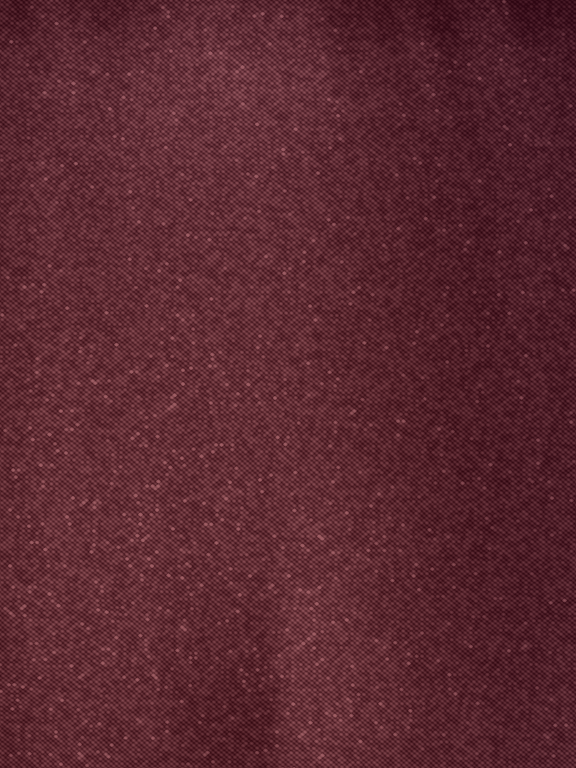
Write a Shadertoy shader that draws this texture.

```glsl
// Burgundy satin cloth: a fine diagonal weave under soft vertical folds.

const float TAU = 6.2831853;
const vec3 SHADOW_RED = vec3(0.26, 0.08, 0.11);
const vec3 SHEEN_RED = vec3(0.51, 0.28, 0.305);
const vec3 PLUM_TINT = vec3(-0.006, -0.001, 0.008);
const vec2 THREADS = vec2(106.0, 124.0); // cells per canvas width

float hash(vec2 p) {
    vec3 q = fract(vec3(p.xyx) * 0.1031);
    q += dot(q, q.yzx + 33.33);
    return fract((q.x + q.y) * q.z);
}

float noise(vec2 p) {
    vec2 i = floor(p), f = fract(p);
    f = f * f * (3.0 - 2.0 * f);
    return mix(mix(hash(i), hash(i + vec2(1, 0)), f.x),
               mix(hash(i + vec2(0, 1)), hash(i + vec2(1, 1)), f.x), f.y);
}

// Soft elliptical spot, 1 at its centre
float spot(vec2 p, vec2 centre, vec2 radius) {
    vec2 d = (p - centre) / radius;
    return exp(-dot(d, d));
}

// Broad light, shadow and folds; uv runs from 0 to 1
float drape(vec2 uv) {
    float tone = 0.47;
    tone -= 0.29 * smoothstep(0.50, 0.92, uv.x + 0.08 * uv.y);
    tone -= 0.10 * smoothstep(0.10, 0.0, uv.x);
    tone -= 0.22 * smoothstep(0.90, 1.02, uv.y);
    tone -= 0.14 * spot(uv, vec2(0.0, 1.0), vec2(0.16, 0.22));
    tone += 0.12 * spot(uv, vec2(0.36, 0.88), vec2(0.24, 0.12));
    tone += 0.06 * spot(uv, vec2(0.15, 0.32), vec2(0.22, 0.18));
    tone += 0.10 * spot(uv, vec2(0.95, 0.0), vec2(0.24, 0.14));

    // Lit ridge beside a shadowed hollow near the hem
    float ridgeSide = smoothstep(0.45, 0.52, uv.x);
    tone += 0.17 * ridgeSide * spot(uv, vec2(0.52, 0.16), vec2(0.15, 0.20));
    tone -= 0.27 * (1.0 - ridgeSide) * spot(uv, vec2(0.44, 0.04), vec2(0.13, 0.16));
    tone -= 0.10 * spot(uv, vec2(0.10, 0.0), vec2(0.25, 0.10));

    // Gathers fade downwards from the top edge
    float gather = noise(vec2(uv.x * 21.0 + uv.y * 5.0, uv.y * 3.0)) - 0.5;
    float ripple = noise(vec2(uv.x * 12.0 + 7.0, uv.y * 1.6)) - 0.5;
    return tone + 0.30 * gather * smoothstep(0.72, 1.0, uv.y) + 0.07 * ripple;
}

// Brightness of two crossing diagonal thread sets about zero
float weave(vec2 p, float glintShare) {
    vec2 bend = vec2(noise(p * 5.0), noise(p * 5.0 + 40.0)) - 0.5;
    vec2 g = p * THREADS;
    vec2 diagonal = vec2(g.x + g.y, g.x - g.y) + 1.6 * bend;
    vec2 wave = cos(TAU * diagonal);
    vec2 cell = floor(diagonal + 0.5) + 400.0;
    float thread = 0.62 * wave.x + 0.38 * wave.y;
    float variation = hash(cell) - 0.5;
    float glint = step(1.0 - glintShare, hash(cell + 311.0));
    return 0.48 * thread + 0.46 * variation + 0.60 * glint;
}

vec3 cloth(vec2 uv, vec2 p) {
    float base = drape(uv);
    float glintShare = 0.012 + 0.045 * spot(uv, vec2(0.25, 0.25), vec2(0.4, 0.3));
    float mottle = noise(p * 60.0) - 0.5;
    float tone = base + 0.10 * mottle + weave(p, glintShare) * (0.65 + 0.6 * base);
    vec3 colour = mix(SHADOW_RED, SHEEN_RED, clamp(tone, -0.3, 1.5));
    float plum = smoothstep(0.45, 1.0, uv.y) + smoothstep(0.6, 1.0, uv.x);
    return colour + PLUM_TINT * plum;
}

void mainImage(out vec4 fragColor, in vec2 fragCoord) {
    // Average a 3 by 3 grid of samples to smooth the thread edges
    vec3 sum = vec3(0.0);
    for (int j = -1; j <= 1; j++) {
        for (int i = -1; i <= 1; i++) {
            vec2 point = fragCoord + vec2(i, j) / 3.0;
            sum += cloth(point / iResolution.xy, point / iResolution.x);
        }
    }
    fragColor = vec4(sum / 9.0, 1.0);
}
```
